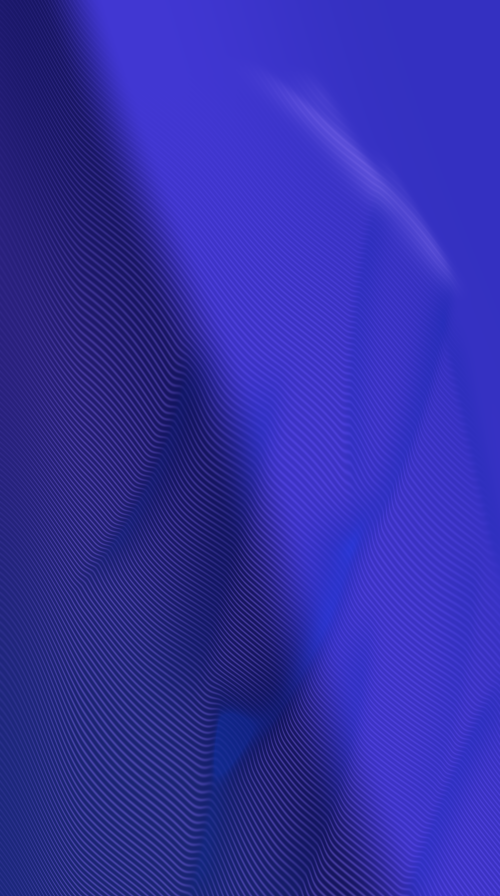
Give the GLSL for this background, as a WebGL 1 fragment shader.

```glsl
precision highp float;
uniform vec2 u_resolution;

const vec3 VIOLET = vec3(0.255, 0.215, 0.825);
const vec3 ROYAL = vec3(0.205, 0.190, 0.755);
const vec3 PLUM = vec3(0.165, 0.130, 0.500);
const vec3 NAVY = vec3(0.115, 0.160, 0.500);
const vec3 SHADOW = vec3(0.090, 0.085, 0.400);
const vec3 LILAC = vec3(0.480, 0.390, 0.860);

// Crease running from point a down to point b, bowed sideways.
// The sign of width selects the side that falls off softly.
float crease(vec2 uv, vec2 a, vec2 b, float bow, float width) {
  float t = (uv.y - a.y) / (b.y - a.y);
  float centre = mix(a.x, b.x, t) + bow * 4.0 * t * (1.0 - t);
  float d = (uv.x - centre) / width;
  d *= d < 0.0 ? 2.6 : 1.0;
  float ends = smoothstep(0.0, 0.25, t) * (1.0 - smoothstep(0.75, 1.0, t));
  return ends * exp(-d * d);
}

// Overlapping creases of the draped surface
float drapery(vec2 uv) {
  float f = 0.8 * crease(uv, vec2(0.385, 0.64), vec2(0.13, 0.32), 0.060, 0.055);
  f += 0.65 * crease(uv, vec2(0.57, 0.62), vec2(0.36, 0.18), 0.0, -0.085);
  f += 0.45 * crease(uv, vec2(0.775, 0.82), vec2(0.715, 0.40), -0.035, 0.035);
  f += 0.60 * crease(uv, vec2(0.905, 0.72), vec2(0.70, 0.36), 0.035, -0.040);
  f += 0.85 * crease(uv, vec2(0.725, 0.47), vec2(0.43, 0.11), 0.060, -0.085);
  f += 0.85 * crease(uv, vec2(0.445, 0.27), vec2(0.36, -0.05), 0.025, 0.060);
  f += 0.40 * crease(uv, vec2(0.875, 0.68), vec2(1.02, 0.32), 0.0, 0.030);
  f += 0.60 * crease(uv, vec2(1.03, 0.27), vec2(0.79, -0.06), -0.020, 0.045);
  f += 0.55 * crease(uv, vec2(0.74, 0.35), vec2(0.53, -0.07), 0.045, -0.060);
  f += 0.30 * crease(uv, vec2(0.95, 0.42), vec2(0.82, 0.05), 0.030, -0.050);
  return f;
}

// Bright crests along the upper shoulder
float crests(vec2 uv) {
  float c = crease(uv, vec2(0.48, 0.94), vec2(0.93, 0.66), 0.050, -0.045);
  c += 0.6 * crease(uv, vec2(0.60, 0.93), vec2(0.80, 0.75), 0.0, -0.050);
  return c + 0.4 * crease(uv, vec2(0.74, 0.84), vec2(0.92, 0.66), 0.015, -0.025);
}

// Fine diagonal threads, displaced by the relief
float threads(vec2 p, float relief, float leftEdge) {
  float sway = 0.012 * sin(p.y * 13.0 + p.x * 9.0) + 0.006 * sin(p.x * 24.0 - p.y * 8.0);
  float phase = 0.70 * p.x + 0.66 * p.y + sway - 0.012 * relief - 0.03 * leftEdge;
  float wave = 0.5 + 0.5 * cos(6.28318 * 195.0 * phase);
  return wave * wave;
}

// Smooth colour field: dark left slope, luminous right slope
vec3 backdrop(vec2 uv, float side, float light) {
  vec3 slope = mix(NAVY, PLUM, smoothstep(0.1, 0.65, uv.y));
  slope = mix(slope, SHADOW, 0.9 * smoothstep(-0.36, -0.06, side));
  vec3 glow = mix(VIOLET, ROYAL, smoothstep(0.12, 0.65, side));
  return mix(slope, glow, light);
}

void main() {
  vec2 uv = gl_FragCoord.xy / u_resolution;
  vec2 p = gl_FragCoord.xy / u_resolution.y;

  // Diagonal boundary between shade and light
  float side = uv.x - (0.78 - 0.63 * uv.y) + 0.012 * sin(uv.y * 9.0);
  float softness = mix(0.095, 0.065, uv.y);
  float light = smoothstep(-softness, softness, side);
  vec3 color = backdrop(uv, side, light);

  // Creases darken toward blue with a thin cool glint
  float relief = drapery(uv);
  float fold = min(relief, 1.0);
  color *= mix(vec3(1.0), vec3(0.62, 0.87, 0.92), fold);
  color += vec3(0.0, 0.045, 0.13) * pow(fold, 7.0);

  // Extent of the threaded surface
  float outline = 0.90 + 0.35 * max(0.69 - uv.y, 0.0) - 1.6 * max(uv.y - 0.69, 0.0);
  float inside = smoothstep(-0.01, 0.07, outline - uv.x);
  float topFade = 1.0 - smoothstep(0.62, 0.93, uv.y);
  float leftEdge = 1.0 - smoothstep(0.0, 0.17, uv.x);
  float shadeWeight = mix(0.46, 0.20, smoothstep(0.35, 0.95, uv.y)) * (1.0 - 0.75 * leftEdge);
  float lightWeight = 0.30 * topFade * inside * (1.0 - 0.5 * smoothstep(0.2, 0.5, side));
  float weight = mix(shadeWeight, lightWeight, light) * (1.0 - 0.8 * fold);
  vec3 threadColor = mix(LILAC, vec3(0.42, 0.34, 0.94), light);
  float thread = threads(p, relief, leftEdge);
  color = mix(color, threadColor, weight * thread);
  color *= 1.0 - 0.25 * weight * (1.0 - thread);

  // Lavender sheen on the shoulder
  float crest = crests(uv) * (0.75 + 0.25 * thread);
  color += vec3(0.11, 0.09, 0.06) * crest * light;

  gl_FragColor = vec4(color, 1.0);
}
```
